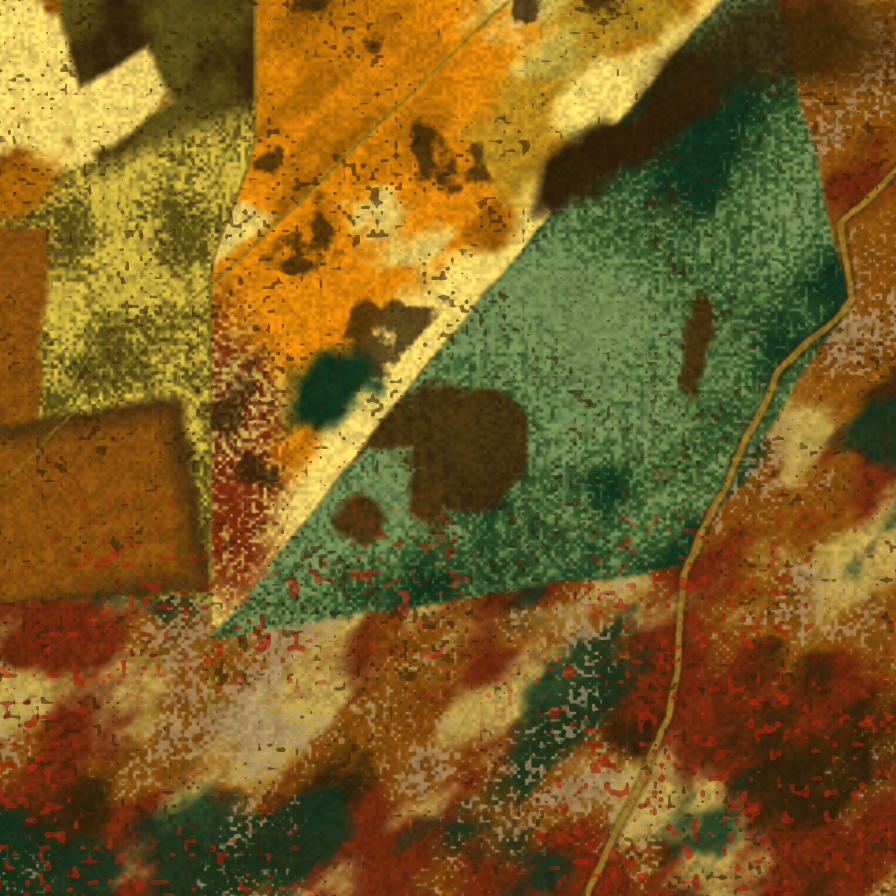
Give the GLSL for this texture, as a Shadertoy shader.

```glsl
// Aerial patchwork of ochre, cream, green and rust fields crossed by winding tracks.
const vec3 CREAM = vec3(.95, .83, .4);
const vec3 ORANGE = vec3(.82, .49, .03);
const vec3 OCHRE = vec3(.53, .31, .05);
const vec3 OLIVE = vec3(.5, .43, .12);
const vec3 RUST = vec3(.43, .16, .05);
const vec3 UMBER = vec3(.21, .14, .04);
const vec3 PINE = vec3(.07, .2, .11);
const vec3 SAGE = vec3(.43, .53, .31);

float hash(vec2 p) {
  return fract(sin(dot(p, vec2(127.1, 311.7))) * 43758.5453);
}

float noise(vec2 p) {
  vec2 i = floor(p), f = fract(p);
  f = f * f * (3. - 2. * f);
  return mix(mix(hash(i), hash(i + vec2(1, 0)), f.x),
             mix(hash(i + vec2(0, 1)), hash(i + 1.), f.x), f.y);
}

float fbm(vec2 p) {
  float sum = 0., amp = .515;
  for (int i = 0; i < 5; i++) {
    sum += amp * noise(p);
    p = mat2(1.6, 1.2, -1.2, 1.6) * p + 7.3;
    amp *= .5;
  }
  return sum;
}

vec2 warp(vec2 p, float freq, float amount) {
  return p + amount * (vec2(fbm(p * freq), fbm(p * freq + 31.7)) - .5);
}

vec2 turn(vec2 p, float a) {
  return vec2(cos(a) * p.x + sin(a) * p.y, cos(a) * p.y - sin(a) * p.x);
}

float inside(float d, float soft) { return 1. - smoothstep(-soft, soft, d); }

float above(float n, float level, float soft) { return smoothstep(level - soft, level + soft, n); }

float box(vec2 p, vec2 centre, vec2 size, float angle) {
  vec2 d = abs(turn(p - centre, angle)) - size;
  return max(d.x, d.y);
}

float blob(vec2 p, vec2 centre, vec2 radius, float angle) {
  return (length(turn(p - centre, angle) / radius) - 1.) * min(radius.x, radius.y);
}

float segment(vec2 p, vec2 a, vec2 b) {
  vec2 v = b - a;
  return length(p - a - v * clamp(dot(p - a, v) / dot(v, v), 0., 1.));
}

// Signed distance to the line from a to b, positive on its left
float side(vec2 p, vec2 a, vec2 b) {
  vec2 v = normalize(b - a);
  return dot(p - a, vec2(-v.y, v.x));
}

vec3 scrub(vec2 p, float fine) {
  vec2 q = turn(p, .75) * vec2(8, 13);
  float m = fbm(q * 1.1 + 40.);
  float pale = inside(blob(p, vec2(.25, .23), vec2(.36, .1), .1), .07);
  float east = smoothstep(.72, .9, p.x) * smoothstep(.15, .4, p.y);
  vec3 c = mix(UMBER, RUST, above(fbm(q), .44, .12));
  c = mix(c, OCHRE, above(m + .17 * east + .1 * pale, .56, .1));
  c = mix(c, CREAM * .82, .85 * above(fbm(q + 90.) + .15 * pale, .64, .11));
  c = mix(c, PINE, .85 * above(fbm(q * .8 + 63.) - .1 * pale, .61, .07));
  return mix(c, vec3(.62, .53, .4), .7 * above(m * .7 + fine * .3, .63, .06));
}

vec3 westFields(vec2 p, vec2 q, float fine) {
  float n = fbm(p * 15.);
  vec3 c = mix(OLIVE * .75, vec3(.78, .68, .23), above(n * .75 + fine * .25, .49, .16));
  c = mix(c, OCHRE, inside(box(q, vec2(0, .6), vec2(.045, .15), -.06), .006));
  vec3 shade = mix(UMBER, OLIVE * .7, above(n, .5, .15));
  c = mix(c, shade, inside(box(q, vec2(.19, .95), vec2(.13, .1), .35), .018));
  float pale = min(box(q, vec2(.09, .865), vec2(.105, .036), .48),
                   box(q, vec2(0, .91), vec2(.085, .11), .2));
  c = mix(c, mix(CREAM, OCHRE, above(n, .65, .08)), inside(pale, .006));
  c = mix(c, ORANGE * .8, inside(blob(q, vec2(.02, .79), vec2(.05, .025), .5), .012));
  float soil = box(q, vec2(.09, .43), vec2(.13, .11), .14);
  return mix(c, mix(UMBER * 1.4, OCHRE, smoothstep(0., -.04, soil)), inside(soil, .008));
}

vec3 orangeField(vec2 p, vec2 q, float edge, float fine) {
  float n = fbm(p * 9. + 5.), furrow = noise(turn(p, .8) * vec2(5, 65));
  vec3 c = mix(ORANGE * .72, ORANGE * 1.06, above(n * .7 + furrow * .3, .42, .16));
  c = mix(c, CREAM * .93, above(fbm(turn(p, .5) * vec2(7, 13) + 21.), .63, .06));
  c = mix(c, OLIVE * 1.25, .65 * inside(box(q, vec2(.63, .92), vec2(.14, .05), .85), .02));
  c = mix(c, CREAM, inside(edge - .045 - .12 * (n - .5), .014));
  vec3 stubble = mix(RUST * 1.15, CREAM * .78, above(n * .7 + fine * .3, .5, .13));
  c = mix(c, stubble, inside(blob(q, vec2(.25, .49), vec2(.07, .17), 0.), .03));
  c = mix(c, UMBER, .8 * above(fbm(p * 17. + 80.), .69, .05));
  return mix(c, PINE, inside(blob(q, vec2(.365, .555), vec2(.06, .04), .9), .013));
}

vec3 greenField(vec2 p, vec2 q, float fine) {
  float n = fbm(p * 9. + 12.) + .16 * inside(blob(p, vec2(.6, .55), vec2(.23, .13), .7), .1);
  vec3 c = mix(PINE, vec3(.21, .34, .16), above(n, .47, .1));
  c = mix(c, SAGE, above(n * .75 + fine * .3, .62, .16));
  float dark = min(blob(q, vec2(.52, .5), vec2(.075, .06), -.7),
                   segment(q, vec2(.37, .49), vec2(.5, .56)) - .018);
  dark = min(dark, blob(q, vec2(.49, .44), vec2(.022, .045), 0.));
  dark = min(dark, blob(q, vec2(.41, .41), vec2(.03, .025), -.6));
  dark = min(dark, blob(q, vec2(.78, .62), vec2(.02, .045), 0.));
  return mix(c, UMBER * (.9 + .5 * n), .93 * inside(dark, .007));
}

void mainImage(out vec4 fragColor, in vec2 fragCoord) {
  vec2 p = fragCoord / iResolution.xy, b = warp(p, 12., .014), q = warp(p, 16., .07);
  float fine = noise(p * 240.);
  vec3 c = scrub(p, fine);
  // Field layout
  vec2 west = vec2(.235, .29), south = vec2(.765, .37), east = vec2(.95, .67);
  float bank = .235 + .05 * smoothstep(.68, .86, p.y), edge = side(b, west, vec2(.61, .755));
  c = mix(c, westFields(p, mix(b, q, .3), fine), inside(max(p.x - bank, .32 - q.y), .004));
  c = mix(c, orangeField(p, q, edge, fine), inside(max(bank - p.x, -edge), .004));
  float green = max(max(edge, -side(b, west, south)),
                    max(-side(b, south, east), -side(b, east, vec2(.885, .92))));
  c = mix(c, greenField(p, q, fine), inside(green, .005));
  c = mix(c, UMBER * .9, inside(segment(q, vec2(.63, .79), vec2(.77, .91)) - .032, .014));
  c = mix(c, UMBER, .85 * inside(blob(q, vec2(.88, .95), vec2(.12, .055), .2), .03));
  // Tracks
  vec2 road[7] = vec2[7](vec2(1.02, .83), vec2(.94, .755), vec2(.952, .67), vec2(.87, .585),
    vec2(.765, .36), vec2(.745, .2), vec2(.645, -.02));
  float track = 1.;
  for (int i = 0; i < 6; i++) track = min(track, segment(b, road[i], road[i + 1]));
  c = mix(c, UMBER, .5 * inside(track - .007, .004));
  c = mix(c, vec3(.61, .46, .14), .9 * inside(track - .0035, .002));
  float lane = min(segment(b, vec2(0, .46), vec2(.57, 1)), abs(p.x - bank) + max(.2 - p.y, 0.));
  c = mix(c, OLIVE, .7 * inside(lane - .002, .002));
  // Flecks and grain
  float red = above(fbm(p * 7. + 55.), .5, .1) * (1. - smoothstep(.3, .55, p.y));
  c = mix(c, vec3(.62, .15, .05), .7 * red * above(noise(p * 130. + 9.), .77, .06));
  c = mix(c, UMBER, .6 * above(noise(p * 190.) * .6 + fbm(p * 20.) * .4, .72, .05));
  c *= .8 + .26 * fine + .14 * noise(p * 90.);
  fragColor = vec4(clamp(c, 0., 1.), 1);
}
```
